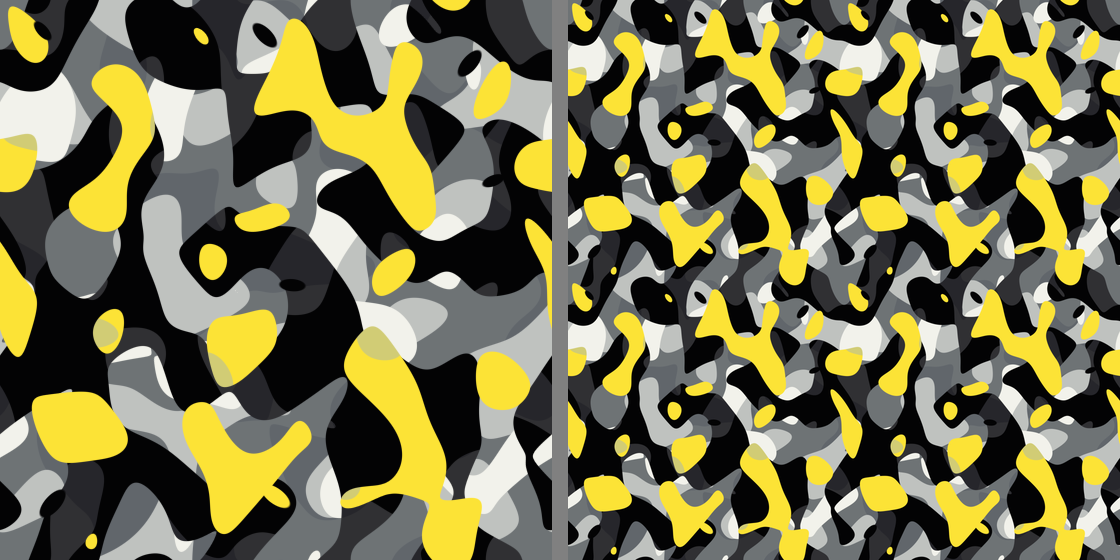
Left: one tile. Right: repeated 2 by 2.
Give the GLSL for this pattern, as a Shadertoy shader.

```glsl
// Seamless camouflage of winding, overlapping blobs in yellow, black, greys and white.

const float TAU = 6.2831853;

float hash(float n) {
    return fract(sin(n * 12.9898) * 43758.5453);
}

// Wrapping noise: 24 whole-number waves on gently warped space, unit variance
float field(vec2 p, float seed, vec2 stretch) {
    vec2 shift = vec2(hash(seed + 0.13), hash(seed + 0.57));
    p += 0.020 * sin(TAU * (3.0 * p.yx + shift));
    p += 0.008 * sin(TAU * (5.0 * p.yx + shift.yx));
    float height = 0.0;
    for (int i = 0; i < 24; i++) {
        float n = seed + float(i);
        float angle = 0.5 * TAU * (float(i) + hash(n)) / 24.0;
        float radius = mix(2.0, 6.8, hash(n + 0.37));
        vec2 freq = round(radius * stretch * vec2(cos(angle), sin(angle)));
        height += cos(TAU * (dot(freq, p) + hash(n + 0.71)));
    }
    return height / sqrt(12.0);
}

// Smooth coverage of the area where the height is positive
float cover(float height) {
    float slope = length(vec2(dFdx(height), dFdy(height)));
    return smoothstep(-0.75, 0.75, height / max(slope, 1e-5));
}

// Coverage of a small tilted oval in some cells of a 5 by 5 grid
float ovals(vec2 p, out float kind) {
    vec2 cell = floor(p * 5.0);
    float n = cell.x + 5.0 * cell.y + 300.0;
    kind = hash(n + 0.6);
    vec2 jitter = vec2(hash(n + 0.1), hash(n + 0.2)) - 0.5;
    vec2 q = (fract(p * 5.0) - 0.5 - 0.5 * jitter) / 5.0;
    float tilt = mix(-0.9, 0.9, hash(n + 0.3));
    q = mat2(cos(tilt), -sin(tilt), sin(tilt), cos(tilt)) * q;
    vec2 size = vec2(0.026, 0.012) * mix(0.8, 1.2, hash(n + 0.4));
    float inside = (1.0 - length(q / size)) * size.y;
    float edge = 0.7 / iResolution.y;
    return hash(n + 0.5) < 0.3 ? smoothstep(-edge, edge, inside) : 0.0;
}

void mainImage(out vec4 fragColor, in vec2 fragCoord) {
    vec2 p = fragCoord / iResolution.xy;

    vec3 black = vec3(0.01, 0.01, 0.015);
    vec3 charcoal = vec3(0.19, 0.19, 0.20);
    vec3 grey = vec3(0.43, 0.45, 0.46);
    vec3 silver = vec3(0.75, 0.76, 0.75);
    vec3 white = vec3(0.95, 0.95, 0.92);
    vec3 yellow = vec3(0.99, 0.89, 0.21);
    vec3 paleYellow = vec3(0.82, 0.80, 0.46);

    // Faint veil that shifts the tone of the greys
    float veil = cover(field(p, 11.0, vec2(0.9)) - 0.6);

    // Grey ground with silver and white patches
    vec3 color = mix(grey, vec3(0.38, 0.40, 0.42), veil);
    color = mix(color, silver, cover(field(p, 53.0, vec2(0.9)) - 0.41));
    float whiteHeight = field(p, 97.0, vec2(0.85));
    color = mix(color, white, cover(whiteHeight - 0.95));

    // Black masses holding charcoal shapes
    vec3 shade = mix(charcoal, vec3(0.15, 0.15, 0.17), veil);
    vec3 ink = mix(black, shade, cover(field(p, 141.0, vec2(1.0)) - 0.69));
    color = mix(color, ink, cover(field(p, 189.0, vec2(0.95)) + 0.09));

    // Yellow on top, paler where the whitest patches show through
    vec3 top = mix(yellow, paleYellow, cover(whiteHeight - 1.6));
    color = mix(color, top, cover(field(p, 233.0, vec2(1.05, 0.85)) - 0.74));

    // Scattered ovals
    float kind;
    float oval = ovals(p, kind);
    color = mix(color, kind < 0.5 ? yellow : black, oval);

    fragColor = vec4(color, 1.0);
}
```
